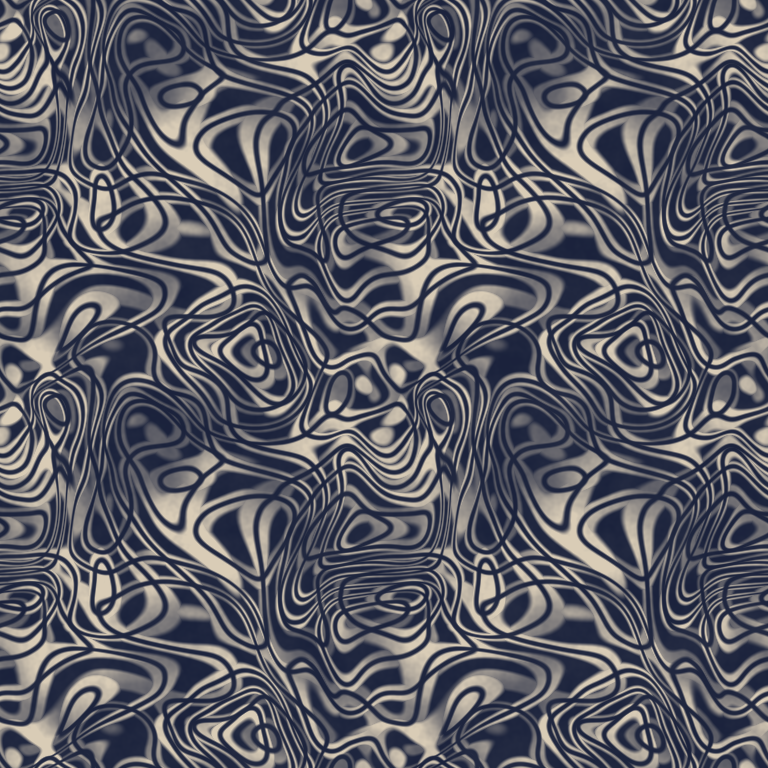
A WebGL 2 fragment shader for this pattern:

```glsl
#version 300 es
precision highp float;
// Two crossing families of contour ribbons, cream on navy, with inked centre lines and worn mottling.

uniform vec2 u_resolution;
out vec4 fragColor;

const vec3 NAVY = vec3(0.105, 0.135, 0.235);
const vec3 CREAM = vec3(0.85, 0.80, 0.715);
const float REPEATS = 2.0;          // tiles across and down
const float LEVELS = 3.9;           // contour levels per unit of height
const float WARP = 0.24;            // bend of the fields, in tiles
const float RIBBON = 0.25;          // half width of a ribbon, in levels
const float LINE = 0.0026;          // half width of a centre line, in canvas units
const float LINE_MAX = 0.11;        // limit of that half width, in levels
const float EDGE = 0.0013;          // edge softness, in canvas units
const float BLUR = 0.04;            // extra softness where the fields are flat, in levels
const float FADED = 0.36;           // tone of the greyest ribbons
const float WEAR = 0.30;            // strength of the mottling
const float TAU = 6.2831853;

float hash(vec2 cell, float seed) {
    vec3 h = fract(vec3(cell.xyx + seed * 7.31) * vec3(0.1031, 0.1030, 0.0973));
    h += dot(h, h.yzx + 33.33);
    return fract((h.x + h.y) * h.z);
}

// Slope of one lattice corner times the offset from it.
float corner(vec2 cell, vec2 offset, float period, float seed) {
    float angle = TAU * hash(mod(cell, period), seed);
    return dot(vec2(cos(angle), sin(angle)), offset);
}

// Gradient noise that wraps after a whole number of cells.
float noise(vec2 p, float period, float seed) {
    vec2 i = floor(p), f = p - i;
    vec2 u = f * f * f * (f * (f * 6.0 - 15.0) + 10.0);
    vec2 e = vec2(1.0, 0.0);
    float low = mix(corner(i, f, period, seed), corner(i + e, f - e, period, seed), u.x);
    float high = mix(corner(i + e.yx, f - e.yx, period, seed),
                     corner(i + 1.0, f - 1.0, period, seed), u.x);
    return mix(low, high, u.y);
}

// Heights of both families, measured in contour levels.
vec2 heights(vec2 uv) {
    vec2 p = uv * REPEATS;
    vec2 q = p + WARP * vec2(noise(p * 2.0, 2.0, 1.0), noise(p * 2.0, 2.0, 2.0));
    q += 0.25 * WARP * vec2(noise(q * 5.0, 5.0, 3.0), noise(q * 5.0, 5.0, 4.0));
    float swell = noise(q * 2.0, 2.0, 5.0);
    float hills = noise(q * 4.0, 4.0, 6.0);
    float knolls = noise((q + vec2(0.09, 0.05)) * 4.0, 4.0, 7.0);
    return LEVELS * vec2(swell + hills, 0.8 * swell + 0.4 * hills + 0.85 * knolls);
}

// Fine mottling that wraps over the whole canvas.
float mottle(vec2 uv) {
    float sum = 0.0, amplitude = 0.5, period = 10.0;
    for (int octave = 0; octave < 5; octave++) {
        sum += amplitude * noise(uv * period, period, 20.0 + float(octave));
        amplitude *= 0.75;
        period *= 2.0;
    }
    return sum;
}

void main() {
    vec2 uv = gl_FragCoord.xy / u_resolution;

    // Steepness of each family, in levels per canvas
    float stepSize = 0.0008;
    vec2 height = heights(uv);
    vec2 dx = (heights(uv + vec2(stepSize, 0.0)) - height) / stepSize;
    vec2 dy = (heights(uv + vec2(0.0, stepSize)) - height) / stepSize;
    vec2 steep = sqrt(dx * dx + dy * dy);

    // Ribbons around each contour, blurred on flat ground
    vec2 dist = abs(fract(height) - 0.5);
    vec2 soft = max(EDGE, 0.7 / u_resolution.y) * steep;
    vec2 ribbonSoft = soft + BLUR;
    vec2 ribbon = 1.0 - smoothstep(RIBBON - ribbonSoft, RIBBON + ribbonSoft, dist);

    // Ink lines along the contours
    vec2 lineWidth = min(LINE * steep + 0.012, vec2(LINE_MAX));
    vec2 lineSoft = soft + 0.3 * BLUR;
    vec2 clear = smoothstep(lineWidth - lineSoft, lineWidth + lineSoft, dist);

    // Ribbons fade to grey in patches
    vec2 p = uv * REPEATS;
    vec2 patches = vec2(noise(p * 4.0, 4.0, 11.0), noise(p * 3.0, 3.0, 12.0));
    vec2 tone = mix(vec2(FADED), vec2(1.0), smoothstep(-0.3, 0.28, patches));
    vec2 lit = ribbon * tone;
    float light = max(lit.x, lit.y) * clear.x * clear.y;

    // Wear
    float worn = mottle(uv);
    light *= 0.96 + WEAR * worn;
    light += 0.07 * worn + 0.02;

    fragColor = vec4(mix(NAVY, CREAM, clamp(light, 0.0, 1.0)), 1.0);
}
```
